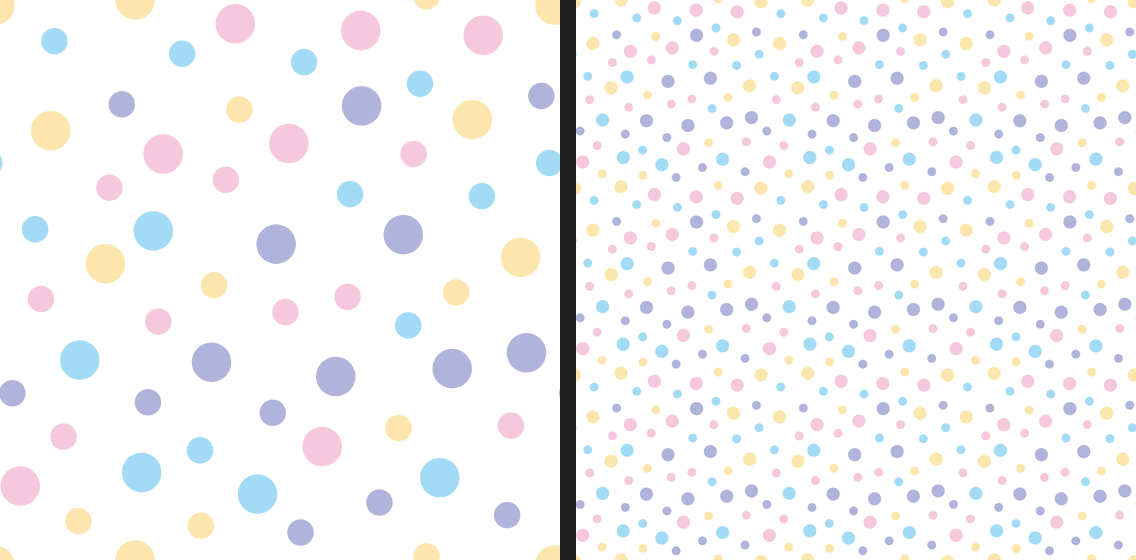
Left, the tile; right, the same tile 3 across and 3 down.
Give the GLSL for this pattern, as a Shadertoy shader.

```glsl
// Seamless pastel polka dots in two sizes, scattered evenly on white.

const int   DOT_COUNT    = 59;      // prime, so the integer shuffles below visit every value once
const int   ROW_STEP     = 9;       // lattice generator: near-hexagonal spacing that wraps
const int   HUE_STEP     = 23;      // keeps neighbouring dots in different colours
const int   SIZE_STEP    = 14;      // spreads large dots among the small ones
const int   LARGE_COUNT  = 25;
const float LARGE_RADIUS = 0.0352;
const float SMALL_RADIUS = 0.0236;
const float JITTER       = 0.046;   // full width of the random offset
const float HUE_JITTER   = 0.35;    // breaks up regular runs of colour
const float HUE_OFFSET   = 0.6;     // balances the colour shares

const vec3 PAPER  = vec3(1.0);
const vec3 YELLOW = vec3(0.99, 0.90, 0.68);
const vec3 PINK   = vec3(0.96, 0.785, 0.87);
const vec3 BLUE   = vec3(0.64, 0.86, 0.965);
const vec3 PURPLE = vec3(0.69, 0.705, 0.86);

// Cubing modulo the prime count gives a scrambled order of the dots.
int shuffle(int i) {
    return (i * i * i) % DOT_COUNT;
}

vec2 dotCenter(int i) {
    vec2 lattice = vec2(i, (i * ROW_STEP) % DOT_COUNT) / float(DOT_COUNT);
    vec2 offset = fract(float(shuffle(i)) * vec2(0.618, 0.755) + 0.3) - 0.5;
    return lattice + JITTER * offset;
}

float dotRadius(int i) {
    return (i * SIZE_STEP) % DOT_COUNT < LARGE_COUNT ? LARGE_RADIUS : SMALL_RADIUS;
}

vec3 dotColor(int i) {
    float phase = float(i * HUE_STEP) + HUE_JITTER * float(shuffle(i)) + HUE_OFFSET;
    float hue = 4.0 * fract(phase / float(DOT_COUNT));
    return hue < 1.0 ? YELLOW : hue < 2.0 ? PINK : hue < 3.0 ? BLUE : PURPLE;
}

void mainImage(out vec4 fragColor, in vec2 fragCoord) {
    vec2 uv = fragCoord / iResolution.xy;
    float pixel = 1.0 / min(iResolution.x, iResolution.y);
    vec3 color = PAPER;

    for (int i = 0; i < DOT_COUNT; i++) {
        // Shortest offset on the wrapped canvas
        vec2 delta = uv - dotCenter(i);
        delta -= floor(delta + 0.5);
        float edge = length(delta) - dotRadius(i);
        float coverage = clamp(0.5 - edge / pixel, 0.0, 1.0);
        color = mix(color, dotColor(i), coverage);
    }

    fragColor = vec4(color, 1.0);
}
```
